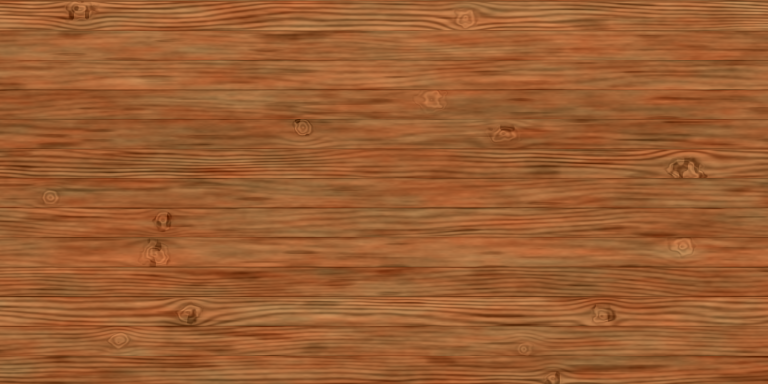
Write a WebGL 2 fragment shader that draws this texture.

```glsl
#version 300 es
precision highp float;
// Narrow horizontal planks of warm brown timber with dark seams.
// Each plank gets its own seed; warped stripes form the growth rings,
// stretched noise forms fibres, and scattered knots bend the grain.

uniform vec2 u_resolution;
out vec4 fragColor;

const float PLANKS = 13.0;
const float TAU = 6.28318;
const vec3 DARK_WOOD = vec3(0.44, 0.23, 0.09);
const vec3 LIGHT_WOOD = vec3(0.77, 0.50, 0.30);
const vec3 RED_SHIFT = vec3(0.03, -0.035, -0.035);

float hash(vec2 p) {
    vec3 q = fract(p.xyx * vec3(0.1031, 0.1030, 0.0973));
    q += dot(q, q.yzx + 33.33);
    return fract((q.x + q.y) * q.z);
}

float noise(vec2 p) {
    vec2 cell = floor(p), f = fract(p);
    f = f * f * (3.0 - 2.0 * f);
    float low = mix(hash(cell), hash(cell + vec2(1, 0)), f.x);
    float high = mix(hash(cell + vec2(0, 1)), hash(cell + vec2(1, 1)), f.x);
    return mix(low, high, f.y);
}

// Noise centred on zero, with a second finer octave.
float streaks(vec2 p, vec2 scale) {
    float coarse = noise(p * scale) - 0.5;
    float fine = noise(p * scale * 2.1 + 17.3) - 0.5;
    return coarse + 0.5 * fine;
}

// Returns grain bend, body mask, and tone of one knot.
vec3 knot(vec2 p, float v, vec2 id) {
    float present = step(0.42, hash(id + 3.7));
    float size = mix(0.018, 0.052, hash(id + 11.1));
    vec2 centre = vec2(id.y + 0.1 + 0.8 * hash(id + 23.9),
                       0.6 * (hash(id + 41.3) - 0.5));
    vec2 q = vec2(p.x - centre.x, 1.3 * (v - centre.y) / PLANKS) / size;
    float d = length(q) + 0.5 * streaks(p, vec2(38.0, 50.0));
    float body = present * (1.0 - smoothstep(0.65, 1.15, d));
    float bend = present * 1.9 * q.y * exp(-0.45 * dot(q, q));
    float rings = 0.16 * cos(d * size * 430.0);
    float crack = smoothstep(0.53, 0.75, noise(p * vec2(75.0, 48.0) + id * 9.0));
    float rim = smoothstep(0.25, 0.0, abs(d - 0.9));
    float tone = 0.12 - rings - 0.55 * crack * step(0.4, hash(id + 57.0)) - 0.22 * rim;
    return vec3(bend, body, tone);
}

// Dark joint that fades in and out along its length.
float seam(vec2 p, float row) {
    float joint = floor(row + 0.5);
    float away = abs(row - joint) / PLANKS;
    float width = max(0.0034, 1.1 / u_resolution.y);
    float wear = 0.45 + 0.55 * noise(vec2(p.x * 6.0, joint * 5.7));
    return wear * mix(0.55, 1.0, hash(vec2(joint, 8.0))) * (1.0 - smoothstep(0.0, width, away));
}

void main() {
    vec2 p = gl_FragCoord.xy / u_resolution.y;
    float row = p.y * PLANKS + 0.04;
    float plank = floor(row);
    float v = fract(row) - 0.5;
    vec2 g = p + vec2(40.0 * hash(vec2(plank, 1.0)), plank * 5.0);

    // Knots, two possible places along each plank
    float bend = 0.0, body = 0.0, knotTone = 0.0;
    for (int i = 0; i < 2; i++) {
        vec3 k = knot(p, v, vec2(plank, float(i)));
        bend += k.x;
        body = max(body, k.y);
        knotTone += k.y * k.z;
    }

    // Growth rings
    float count = mix(4.5, 7.5, hash(vec2(plank, 2.0)));
    float slope = 1.6 * (hash(vec2(plank, 3.0)) - 0.5);
    float warp = 3.2 * streaks(g, vec2(1.7, 10.0)) + 0.5 * streaks(g, vec2(7.0, 26.0));
    float phase = count * v + slope * p.x + warp - bend;
    float ring = pow(0.5 + 0.5 * cos(TAU * phase), 1.4);
    float resolved = 1.0 - smoothstep(0.35, 0.75, fwidth(phase));
    float patchy = smoothstep(0.15, 0.7, noise(g * vec2(2.2, 15.0) + 5.0));
    float strength = mix(0.12, 0.68, hash(vec2(plank, 4.0))) * mix(0.35, 1.0, patchy);

    // Tone from plank, blotches, fibres and rings
    float tone = 0.55 + 0.16 * (hash(vec2(plank, 5.0)) - 0.5);
    tone += 0.30 * streaks(g, vec2(3.5, 24.0));
    tone += 0.30 * streaks(g, vec2(11.0, 95.0));
    tone += 0.14 * streaks(g, vec2(45.0, 120.0));
    tone -= strength * resolved * (ring - 0.42) * (1.0 - 0.85 * body);
    tone -= 0.30 * smoothstep(0.70, 0.92, noise(g * vec2(8.0, 85.0) + 31.0));
    tone += knotTone;
    tone -= 0.62 * seam(p, row);

    // Colour, drifting between red and tan brown
    float red = 1.5 * streaks(g + 9.0, vec2(6.0, 38.0)) + 0.5 * streaks(g, vec2(24.0, 70.0));
    vec3 colour = mix(DARK_WOOD, LIGHT_WOOD, clamp(tone, -0.4, 1.1));
    colour += RED_SHIFT * clamp(red, -1.0, 1.0);
    fragColor = vec4(clamp(colour, 0.0, 1.0), 1.0);
}
```
